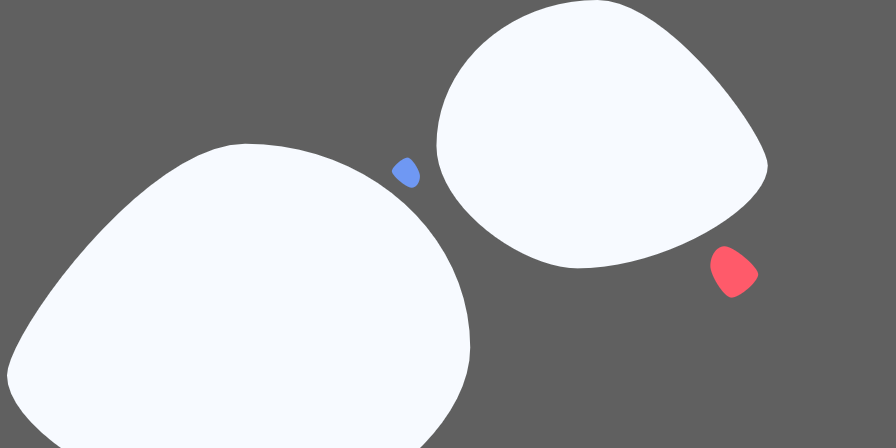
A WebGL 2 fragment shader for this background:

```glsl
#version 300 es
precision highp float;

uniform vec2 u_resolution;
out vec4 fragColor;

#define BACKDROP vec3(0.376, 0.376, 0.376)
#define PALE     vec3(0.967, 0.981, 1.0)
#define CORAL    vec3(1.0, 0.353, 0.416)
#define BLUE     vec3(0.435, 0.596, 0.953)
#define STEPS    20

// A rounded outline of half width 1, given by its four extreme points.
// Components run clockwise: top, right, bottom, left.
struct Outline {
    float halfHeight;
    vec4 offset;     // position of each extreme along its own side
    vec4 leaving;    // handle length after each extreme
    vec4 arriving;   // handle length before each extreme
};

const Outline BOULDER = Outline(0.81,
    vec4(-0.028, -0.19, -0.148, -0.07),
    vec4(0.43, 0.254, 0.331, 0.486),
    vec4(0.535, 0.176, 0.528, 0.373));

const Outline PEBBLE = Outline(1.073,
    vec4(-0.41, -0.1, -0.12, 0.25),
    vec4(0.4, 0.3, 0.3, 0.45),
    vec4(0.32, 0.3, 0.35, 0.4));

const vec2 CLOCKWISE[4] = vec2[4](
    vec2(1.0, 0.0), vec2(0.0, -1.0), vec2(-1.0, 0.0), vec2(0.0, 1.0));

vec2 extremePoint(Outline o, int i) {
    vec2 outward = vec2(-CLOCKWISE[i].y, CLOCKWISE[i].x);
    return outward * vec2(1.0, o.halfHeight) + abs(CLOCKWISE[i]) * o.offset[i];
}

vec2 bezier(vec2 a, vec2 b, vec2 c, vec2 d, float t) {
    float s = 1.0 - t;
    return s * s * s * a + 3.0 * s * s * t * b + 3.0 * s * t * t * c + t * t * t * d;
}

// Signed distance to the outline, traced as short chords of four cubic arcs
float outlineDistance(vec2 p, Outline o) {
    float reach = length(p);
    if (reach > 1.6) return reach - 1.4;

    float nearest = 1e3;
    float side = 1.0;
    vec2 start = extremePoint(o, 0);
    for (int i = 0; i < 4; i++) {
        int j = (i + 1) % 4;
        vec2 a = extremePoint(o, i);
        vec2 d = extremePoint(o, j);
        vec2 b = a + CLOCKWISE[i] * o.leaving[i];
        vec2 c = d - CLOCKWISE[j] * o.arriving[j];

        for (int k = 1; k <= STEPS; k++) {
            vec2 end = bezier(a, b, c, d, float(k) / float(STEPS));
            vec2 chord = end - start;
            vec2 rel = p - start;
            vec2 gap = rel - chord * clamp(dot(rel, chord) / dot(chord, chord), 0.0, 1.0);
            nearest = min(nearest, dot(gap, gap));

            // Flip the side at each crossing of a ray going right
            if ((start.y > p.y) != (end.y > p.y)
                && rel.x < chord.x * rel.y / chord.y) side = -side;
            start = end;
        }
    }
    return side * sqrt(nearest);
}

// Lays one shape over the colour; flip mirrors it along each axis
vec3 paint(vec3 base, vec2 uv, Outline o, vec2 centre, float size, vec2 flip, vec3 tint) {
    float dist = outlineDistance((uv - centre) * flip / size, o) * size;
    float coverage = clamp(0.5 - dist * u_resolution.y, 0.0, 1.0);
    return mix(base, tint, coverage);
}

void main() {
    vec2 uv = gl_FragCoord.xy / u_resolution.y;
    vec3 color = BACKDROP;

    // Large pale shapes
    color = paint(color, uv, BOULDER, vec2(0.5326, 0.2604), 0.517, vec2(-1.0, 1.0), PALE);
    color = paint(color, uv, BOULDER, vec2(1.344, 0.7005), 0.3698, vec2(1.0), PALE);

    // Small accents
    color = paint(color, uv, PEBBLE, vec2(1.639, 0.393), 0.0534, vec2(1.0), CORAL);
    color = paint(color, uv, PEBBLE, vec2(0.906, 0.6146), 0.0313, vec2(-1.0), BLUE);

    fragColor = vec4(color, 1.0);
}
```
